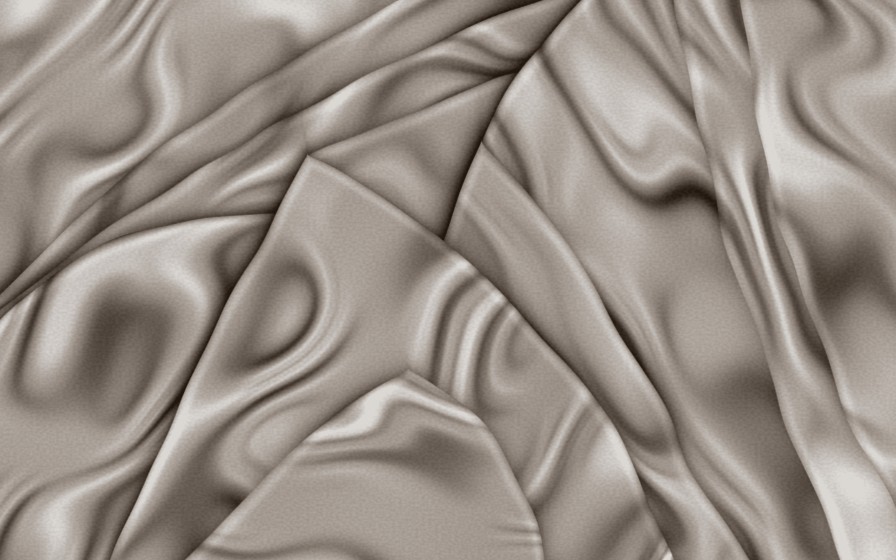
Give the GLSL for this texture, as a Shadertoy shader.

```glsl
// Draped satin in warm grey: overlapping sheets of cloth with soft folds.
// Each sheet is bounded by bent edges, filled with warped bands of sheen,
// and laid over the ones below with a soft shadow and a bright hem.

const float TAU = 6.2831853;

float hash(vec2 cell) {
    vec3 h = fract(cell.xyx * vec3(0.1031, 0.1030, 0.0973));
    h += dot(h, h.yzx + 33.33);
    return fract((h.x + h.y) * h.z);
}

vec2 gradientAt(vec2 cell) {
    float a = TAU * hash(cell);
    return vec2(cos(a), sin(a));
}

// Gradient noise, roughly -0.8 to 0.8
float noise(vec2 p) {
    vec2 i = floor(p), f = fract(p);
    vec2 u = f * f * f * (f * (f * 6.0 - 15.0) + 10.0);
    vec2 e = vec2(1.0, 0.0);
    float low = mix(dot(gradientAt(i), f), dot(gradientAt(i + e), f - e), u.x);
    float high = mix(dot(gradientAt(i + e.yx), f - e.yx),
                     dot(gradientAt(i + e.xx), f - e.xx), u.x);
    return 1.4 * mix(low, high, u.y);
}

// Coordinates along (x) and across (y) a direction
vec2 turn(vec2 p, float angle) {
    vec2 axis = vec2(cos(angle), sin(angle));
    return vec2(dot(p, axis), dot(p, vec2(-axis.y, axis.x)));
}

// Signed distance to a bent line from a to b, positive on its left
float edge(vec2 p, vec2 a, vec2 b, float bend) {
    vec2 along = b - a;
    float len = length(along);
    vec2 dir = along / len;
    float t = clamp(dot(p - a, dir) / len, 0.0, 1.0);
    float side = dot(p - a, vec2(-dir.y, dir.x));
    return side - bend * 4.0 * t * (1.0 - t) - 0.012 * noise(p * 6.0);
}

// Bright crest and dark valley of one set of folds
float foldTone(float phase) {
    float crest = 0.5 + 0.5 * sin(TAU * phase);
    return 0.2 * pow(crest, 5.0) - 0.29 * pow(1.0 - crest, 4.0);
}

// Brightness of a sheet whose folds run along the angle
float satin(vec2 p, float angle, float freq, float depth, float seed) {
    vec2 shift = seed * vec2(7.31, 3.17);
    vec2 q = turn(p, angle);
    q += 0.06 * vec2(noise(q * 3.2 + shift), noise(q * 3.2 + shift + 19.0));
    float phase = freq * q.y + 1.2 * noise(q * vec2(2.6, 5.5) + shift);
    float broad = smoothstep(-0.5, 0.4, noise(q * vec2(2.8, 5.0) + shift + 41.0));
    float fine = smoothstep(-0.25, 0.5, noise(q * vec2(3.5, 6.0) + shift + 67.0));
    float tone = 0.65 + 0.05 * noise(q * 3.0 + shift + 83.0);
    tone += depth * broad * foldTone(phase);
    return tone + 0.7 * depth * fine * foldTone(2.1 * phase + 0.3);
}

// Puts a sheet over the tone below; d is positive inside the sheet
float lay(float below, float sheet, float d, float shadow, float blur) {
    float shade = exp(-max(-d, 0.0) / 0.017);
    float seam = exp(-abs(d) / 0.003);
    float hemOffset = (d - 0.014) / 0.008;
    float hem = exp(-hemOffset * hemOffset);
    below *= 1.0 - shadow * shade;
    sheet = (sheet + 0.08 * hem) * (1.0 - 0.6 * shadow * seam);
    return mix(below, sheet, smoothstep(-blur, blur, d));
}

// Warm shadows that fade to nearly neutral highlights
vec3 clothColour(float tone) {
    float warmth = 1.0 - 0.6 * smoothstep(0.6, 0.85, tone);
    return vec3(tone) - vec3(0.0, 0.04, 0.077) * warmth;
}

void mainImage(out vec4 fragColor, in vec2 fragCoord) {
    vec2 p = fragCoord / iResolution.y;
    p.x += 0.5 * (1.6 - iResolution.x / iResolution.y);
    float blur = 1.0 / iResolution.y;
    float shadow = clamp(0.5 + 0.5 * noise(p * 4.0 + 5.0), 0.1, 0.85);

    // Bounds of the sheets
    vec2 peak = vec2(0.55, 0.72);
    float top = edge(p, vec2(0.8, 1.04), vec2(0.0, 0.47), -0.05);
    float upper = edge(p, vec2(1.02, 1.02), vec2(0.0, 0.44), -0.05);
    float lowerLeft = edge(p, vec2(0.49, 0.62), vec2(0.0, 0.42), -0.06);
    float tentLeft = edge(p, peak, vec2(0.2, 0.0), -0.015);
    float tentRight = edge(p, vec2(1.2, 0.0), peak, -0.1);
    float flap = edge(p, vec2(0.95, 0.87), peak, -0.015);
    float crease = edge(p, vec2(1.04, 1.0), vec2(0.79, 0.57), -0.03);
    float strip = edge(p, vec2(1.23, 0.17), vec2(0.87, 0.73), -0.03);
    float farRight = edge(p, vec2(1.2, 1.0), vec2(1.5, 0.0), -0.03);
    float drape = edge(p, vec2(1.32, 1.0), vec2(1.62, 0.05), -0.05);
    float hollowLeft = edge(p, vec2(0.71, 0.33), vec2(0.33, 0.0), -0.02);
    float hollowRight = edge(p, vec2(0.97, 0.0), vec2(0.7, 0.36), -0.06);

    // Sheets from back to front
    float tone = satin(p, 0.8, 6.5, 1.1, 1.0);
    tone = lay(tone, satin(p, 0.7, 8.0, 1.1, 12.0), top, 0.7 * shadow, blur);
    tone = lay(tone, satin(p, 0.52, 9.0, 1.05, 2.0), upper, shadow, blur);
    tone = lay(tone, satin(p, 0.9, 7.5, 1.0, 3.0), lowerLeft, shadow, blur);
    tone = lay(tone, satin(p, 0.4, 2.5, 0.35, 4.0), min(flap, tentLeft), shadow, blur);
    tone = lay(tone, satin(p, -1.05, 7.5, 1.0, 5.0), crease, 0.8, blur);
    tone = lay(tone, satin(p, -1.2, 8.5, 1.05, 6.0), farRight, 0.6 * shadow, blur);
    tone = lay(tone, satin(p, -1.0, 7.0, 1.05, 11.0), drape, 0.6 * shadow, blur);
    tone = lay(tone, satin(p, -1.0, 7.0, 0.85, 7.0), min(strip, crease), shadow, blur);
    tone = lay(tone, satin(p, 0.95, 5.5, 0.9, 8.0), min(tentLeft, tentRight), shadow, blur);
    tone = lay(tone, satin(p, -0.15, 7.5, 1.0, 9.0), min(hollowLeft, hollowRight), 0.8 * shadow, blur);

    // Fine weave
    tone += 0.032 * noise(p * vec2(170.0, 230.0));
    fragColor = vec4(clothColour(clamp(tone, 0.13, 0.86)), 1.0);
}
```
